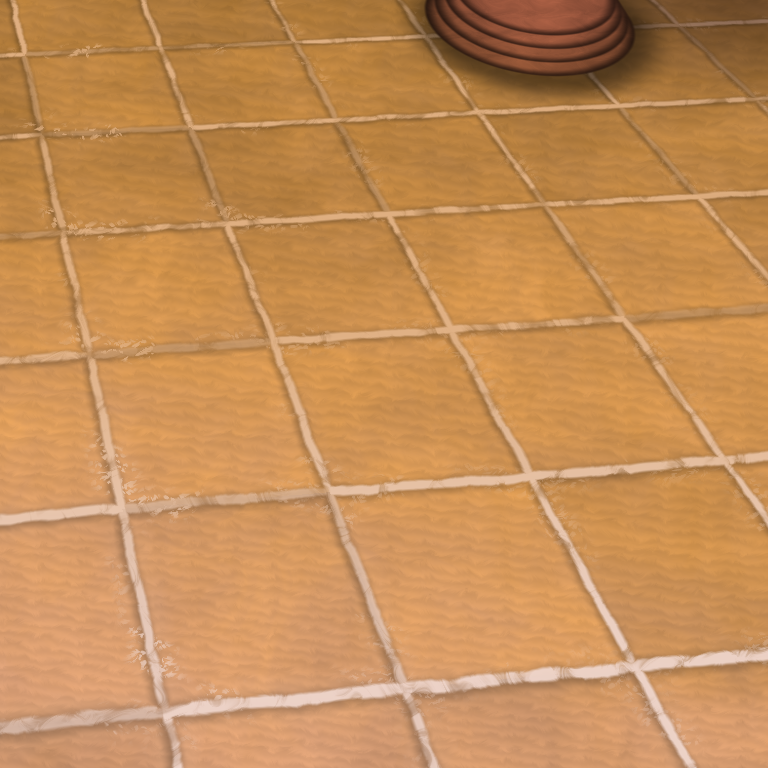
Give the GLSL for this texture, as a WebGL 2 fragment shader.

```glsl
#version 300 es
precision highp float;
// Worn terracotta floor tiles seen in perspective, with a clay pot at the top.
// A homography maps the canvas to tile units; seams, mottling and flaked lime
// are then built per tile from hashes, layered sines and cellular noise.
uniform vec2 u_resolution;
out vec4 fragColor;

float hash(vec2 p) {
    vec3 q = fract(p.xyx * vec3(0.1031, 0.1030, 0.0973));
    q += dot(q, q.yzx + 33.33);
    return fract((q.x + q.y) * q.z);
}

// Layered, warped sines, roughly -1 to 1.
float clouds(vec2 p) {
    float sum = 0.0, amp = 0.5;
    for (int i = 0; i < 5; i++) {
        p = mat2(0.8, 0.6, -0.6, 0.8) * p + 0.7 * sin(p.yx * 1.3 + float(i));
        sum += amp * sin(p.x) * cos(p.y * 0.9);
        p *= 1.9;
        amp *= 0.6;
    }
    return sum;
}

// Distance to the nearest scattered point.
float cellular(vec2 p) {
    vec2 base = floor(p);
    float nearest = 2.0;
    for (int y = -1; y <= 1; y++)
        for (int x = -1; x <= 1; x++) {
            vec2 id = base + vec2(x, y);
            vec2 site = id + vec2(hash(id), hash(id + 57.0));
            nearest = min(nearest, distance(p, site));
        }
    return nearest;
}

// Canvas position (y down) to tile coordinates.
vec2 floorTiles(vec2 p) {
    mat3 project = mat3(0.1971, -0.0080, 0.0116,
                        0.0195, 0.0984, -0.0964,
                        0.0547, 0.1758, 1.0);
    vec3 q = inverse(project) * vec3(p.x, 1.0 - p.y, 1.0);
    return q.xy / q.z;
}

float band(float d, float halfWidth, float soft) {
    return 1.0 - smoothstep(halfWidth - soft, halfWidth + soft, abs(d));
}

// Nested tilted ellipses: saucer lip, two ridges and the pot body.
vec3 addPot(vec3 color, vec2 p, float pixel) {
    vec2 q = mat2(0.985, 0.17, -0.17, 0.985) * (p - vec2(0.69, 0.972));
    q = vec2(q.x, q.y);
    float shade = length((q + vec2(-0.008, 0.012)) / vec2(0.155, 0.078));
    color *= mix(0.5, 1.0, smoothstep(0.8, 1.25, shade));
    for (int k = 0; k < 4; k++) {
        float level = float(k);
        vec2 radii = vec2(0.138, 0.068) * (1.0 - 0.075 * level);
        float r = length((q - vec2(0.0, 0.0125 * level)) / radii);
        float depth = (1.0 - r) * radii.y;
        vec3 clay = mix(vec3(0.62, 0.36, 0.23), vec3(0.68, 0.38, 0.27), level / 3.0);
        clay *= mix(0.38, 1.0, smoothstep(0.0, 0.009, depth));
        clay *= 0.93 - 1.6 * abs(q.x - 0.01) + 0.1 * clouds(p * vec2(70.0, 180.0));
        color = mix(color, clay, smoothstep(-pixel, pixel, depth));
    }
    return color;
}

void main() {
    vec2 p = gl_FragCoord.xy / u_resolution;
    float pixel = 1.0 / u_resolution.y;
    vec2 tile = floorTiles(p);
    vec2 soft = fwidth(tile) * 0.8 + 0.006;
    vec2 id = floor(tile);
    float mottle = clouds(tile * vec2(3.0, 4.5) + 9.0 * hash(id));
    float fine = clouds(p * 95.0);

    // Fired clay: golden far away, rosy and dusty towards the lower left.
    vec3 color = mix(vec3(0.81, 0.57, 0.31), vec3(0.70, 0.49, 0.24),
                     smoothstep(0.45, 1.0, p.y));
    float dust = smoothstep(0.72, 0.08, p.y + 0.35 * p.x + 0.12 * mottle);
    dust = max(dust, 0.8 * smoothstep(0.18, 0.05, p.y));
    color = mix(color, vec3(0.84, 0.61, 0.45), dust);
    color *= 1.0 + 0.08 * (hash(id + 11.0) - 0.5) + 0.075 * mottle + 0.035 * fine;
    color += vec3(0.0, 0.005, 0.022) * clouds(tile * 6.0 + 4.0);
    color *= 1.0 + 0.025 * sin(p.y * 420.0 + 60.0 * p.x + 3.0 * fine);

    // Seams wander slightly; each edge has its own amount of lime left.
    vec2 wander = 0.014 * vec2(clouds(tile.yx * 9.0), clouds(tile * 8.0 + 5.0));
    vec2 near = floor(tile + 0.5);
    vec2 offset = tile - near + wander;
    float columnLime = mix(0.5, 1.0, smoothstep(0.0, 0.3, hash(vec2(near.x, id.y) + 23.0)));
    float rowLime = mix(0.45, 1.0, smoothstep(0.0, 0.35, hash(vec2(id.x, near.y) + 41.0)));
    float erosion = smoothstep(-0.75, 0.15, clouds(p * 62.0 + 3.0));
    vec2 halfWidth = vec2(0.019, 0.025) * (0.75 + 0.35 * erosion);
    float groove = max(band(offset.x + 0.012, 0.032, 0.03), band(offset.y - 0.01, 0.04, 0.035));
    float lime = max(columnLime * band(offset.x, halfWidth.x, soft.x),
                     rowLime * band(offset.y, halfWidth.y, soft.y));
    lime *= mix(0.45, 1.0, erosion);

    // Pale halo and lime flakes clinging beside the seams.
    float edge = min(abs(offset.x), abs(offset.y));
    float flake = smoothstep(0.42, 0.2, cellular(p * vec2(70.0, 110.0) + fine));
    flake *= smoothstep(0.15, 0.02, edge) * smoothstep(0.1, 0.5, clouds(tile * 5.0 + 17.0));
    flake *= 0.3 + 0.5 * smoothstep(0.6, 0.1, p.x);
    color = mix(color, vec3(0.86, 0.66, 0.50), 0.25 * smoothstep(0.14, 0.03, edge) * dust);
    color *= 1.0 - 0.24 * groove;
    vec3 limeColor = mix(vec3(0.89, 0.70, 0.52), vec3(0.94, 0.84, 0.80),
                         smoothstep(0.65, 0.1, p.y));
    color = mix(color, limeColor, max(0.95 * lime, flake));

    // Dim corner behind the pot.
    float dim = smoothstep(0.42, 0.02, length((p - vec2(0.95, 1.03)) * vec2(1.0, 2.0)));
    color = mix(color, color * vec3(0.58, 0.56, 0.62), dim);
    color = addPot(color, p, pixel);
    fragColor = vec4(clamp(color, 0.0, 1.0), 1.0);
}
```
